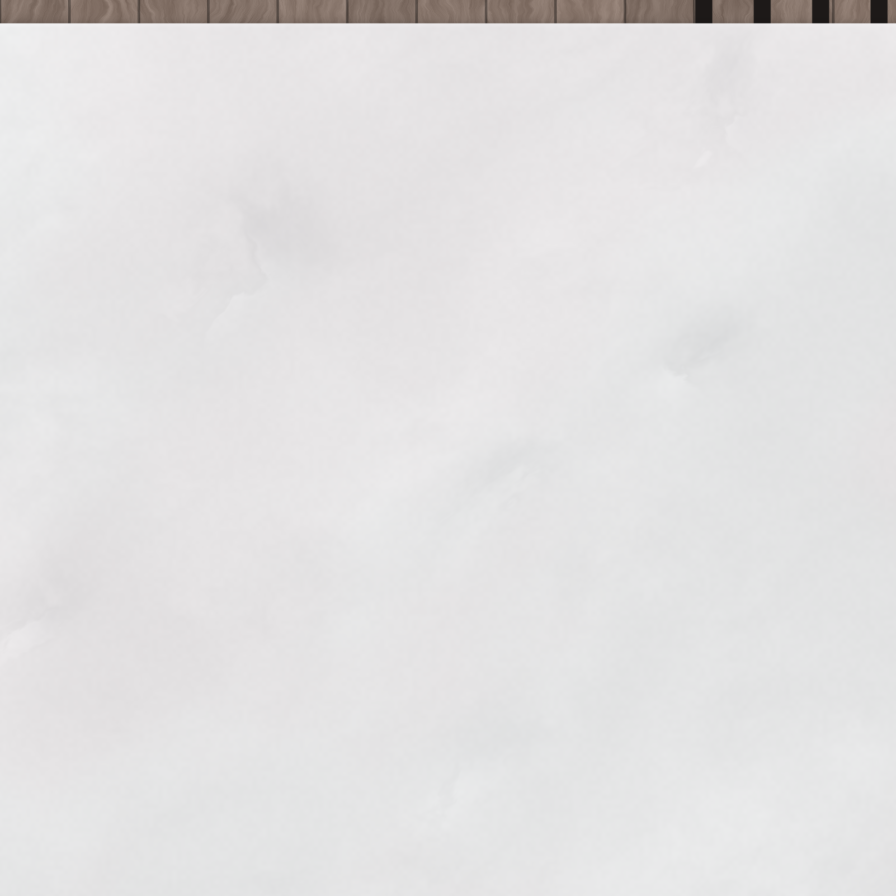
Give the GLSL for this texture, as a WebGL 2 fragment shader.

```glsl
#version 300 es
precision highp float;

#define BOARD_EDGE 0.974
#define SLAT_START 0.770
#define SLAT_PERIOD 0.0652
#define SLAT_WIDTH 0.0190
#define PLANK_WIDTH 0.0775
#define VEIN_ANGLE 0.62
#define CLOUD_CONTRAST 0.050
#define SMUDGE_DEPTH 0.060
#define FLECK_GAIN 0.050
#define GRAIN_GAIN 0.009
#define SMUDGES 7

uniform vec2 u_resolution;
out vec4 outColor;

float hash(vec2 p) {
    vec3 q = fract(p.xyx * vec3(0.1031, 0.1030, 0.0973));
    q += dot(q, q.yzx + 33.33);
    return fract((q.x + q.y) * q.z);
}

float noise(vec2 p) {
    vec2 i = floor(p), f = fract(p);
    f = f * f * (3.0 - 2.0 * f);
    return mix(mix(hash(i), hash(i + vec2(1, 0)), f.x),
               mix(hash(i + vec2(0, 1)), hash(i + vec2(1, 1)), f.x), f.y);
}

float fbm(vec2 p) {
    float sum = 0.0, amp = 0.5;
    for (int i = 0; i < 5; i++) {
        sum += amp * noise(p);
        p = mat2(1.6, 1.2, -1.2, 1.6) * p + 17.3;
        amp *= 0.5;
    }
    return sum / 0.97;
}

// Coordinates along and across the drift of the clouds
vec2 alongVein(vec2 p) {
    float c = cos(VEIN_ANGLE), s = sin(VEIN_ANGLE);
    return vec2(c * p.x + s * p.y, c * p.y - s * p.x);
}

vec3 marble(vec2 uv) {
    vec2 vein = alongVein(uv);
    vec2 warp = vec2(fbm(uv * 5.0 + 3.0), fbm(uv * 5.0 + 41.0)) - 0.5;
    float cloud = fbm(vein * vec2(3.0, 5.0) + warp * 1.2 + 9.0) - 0.5;
    float tint = fbm(vein * vec2(2.5, 4.0) + 63.0);
    float detail = fbm(vein * vec2(22.0, 34.0) + warp * 4.0 + 80.0);

    vec3 color = mix(vec3(0.900, 0.902, 0.904), vec3(0.897, 0.888, 0.892),
                     smoothstep(0.35, 0.65, tint));
    color += cloud * CLOUD_CONTRAST;
    color += 0.014 * smoothstep(0.65, 1.0, uv.y);

    // Grey smudges, each with crisp pale flecks at its lower left
    for (int i = 0; i < SMUDGES; i++) {
        float k = float(i);
        vec2 center = fract(vec2(0.7549, 0.5698) * k + vec2(0.78, 0.60));
        float radius = mix(0.035, 0.070, hash(vec2(k, 5.0)));
        float strength = mix(0.25, 1.0, hash(vec2(k, 11.0)));
        vec2 offset = alongVein(uv - center) + warp * 0.07;
        vec2 shade = offset * vec2(0.8, 1.2) / radius;
        vec2 pale = (offset + vec2(0.7, 0.25) * radius) * vec2(0.9, 1.8) / radius;
        float grey = exp(-dot(shade, shade)) * smoothstep(0.15, 0.75, detail);
        float fleck = exp(-dot(pale, pale)) * smoothstep(0.46, 0.60, detail);
        color -= strength * SMUDGE_DEPTH * grey * vec3(1.0, 0.97, 0.94);
        color += strength * FLECK_GAIN * fleck;
    }

    // Faint mottling and fine grain
    float patches = smoothstep(0.48, 0.66, fbm(uv * 6.0 + 120.0));
    color += 0.030 * patches * (detail - 0.5);
    color += GRAIN_GAIN * (noise(uv * 190.0) - 0.5);
    return min(color, vec3(0.965));
}

vec3 wood(vec2 uv, float px) {
    float plank = floor(uv.x / PLANK_WIDTH);
    float wave = fbm(uv * vec2(18.0, 30.0) + plank * 7.0);
    float fiber = fbm(vec2(uv.x * 170.0 + wave * 5.0, uv.y * 24.0 + plank * 13.0));
    vec3 color = mix(vec3(0.43, 0.36, 0.32), vec3(0.62, 0.55, 0.51), fiber);
    color *= 0.95 + 0.10 * hash(vec2(plank, 3.0));

    // Narrow seams between planks
    float seam = abs(fract(uv.x / PLANK_WIDTH + 0.5) - 0.5) * PLANK_WIDTH;
    color *= 1.0 - 0.35 * (1.0 - smoothstep(0.0006, 0.0012 + px, seam));

    // Dark gaps at the right
    float gap = abs(mod(uv.x - SLAT_START, SLAT_PERIOD) - 0.5 * SLAT_WIDTH - 0.006);
    float inGap = 1.0 - smoothstep(-px, px, gap - 0.5 * SLAT_WIDTH);
    inGap *= step(SLAT_START, uv.x);
    return mix(color, vec3(0.115, 0.10, 0.095), inGap);
}

void main() {
    vec2 uv = gl_FragCoord.xy / u_resolution;
    float px = 1.0 / u_resolution.y;
    float board = 1.0 - smoothstep(-px, px, uv.y - BOARD_EDGE);
    vec3 stone = marble(uv);

    // Bright rim of the board and its soft shadow on the wood
    stone += 0.02 * smoothstep(BOARD_EDGE - 0.006, BOARD_EDGE, uv.y);
    float shadow = 1.0 - 0.15 * exp(-max(uv.y - BOARD_EDGE, 0.0) / 0.004);
    outColor = vec4(mix(wood(uv, px) * shadow, stone, board), 1.0);
}
```
